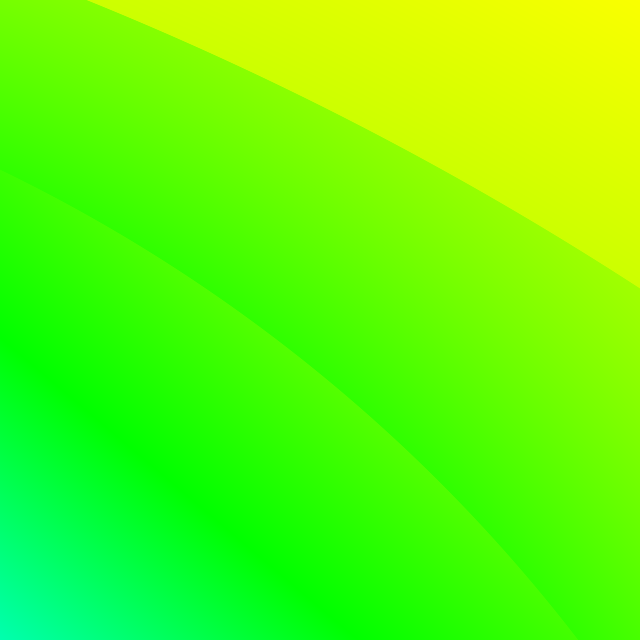
Give the GLSL for this background, as a Shadertoy shader.

```glsl
const vec2 INNER_CENTER = vec2(-1.10, -1.54);
const float INNER_RADIUS = 2.527;
const vec2 OUTER_CENTER = vec2(-1.78, -3.73);
const float OUTER_RADIUS = 5.103;

// Straight line of pure green crossing the lower left
const vec2 GREEN_NORMAL = vec2(0.645, 0.764);
const float GREEN_OFFSET = 0.361;
const float CYAN_SLOPE = 1.9;
const float LIME_SLOPE = 1.18;

// Tint at the inner rim of each band, and its growth outward
const float MIDDLE_START = 0.185;
const float MIDDLE_SLOPE = 1.25;
const float MIDDLE_FALLOFF = 0.5;
const float YELLOW_START = 0.80;
const float YELLOW_SLOPE = 0.47;

float circleDistance(vec2 p, vec2 center, float radius) {
    return length(p - center) - radius;
}

float edgeMask(float dist, float pixel) {
    return smoothstep(-0.5 * pixel, 0.5 * pixel, dist);
}

// Positive tint adds red to green, negative tint adds blue
vec3 tintToColor(float tint) {
    return clamp(vec3(tint, 1.0, -tint), 0.0, 1.0);
}

void mainImage(out vec4 fragColor, in vec2 fragCoord) {
    vec2 uv = fragCoord / iResolution.xy;
    float pixel = 1.0 / min(iResolution.x, iResolution.y);

    float greenDist = dot(uv, GREEN_NORMAL) - GREEN_OFFSET;
    float innerDist = circleDistance(uv, INNER_CENTER, INNER_RADIUS);
    float outerDist = circleDistance(uv, OUTER_CENTER, OUTER_RADIUS);

    // Gradient of each band
    float lowerTint = greenDist * (greenDist < 0.0 ? CYAN_SLOPE : LIME_SLOPE);
    float middleTint = MIDDLE_START
        + innerDist * (MIDDLE_SLOPE - MIDDLE_FALLOFF * innerDist);
    float yellowTint = YELLOW_START + YELLOW_SLOPE * outerDist;

    // Bands stacked from the lower left outward
    vec3 color = tintToColor(lowerTint);
    color = mix(color, tintToColor(middleTint), edgeMask(innerDist, pixel));
    color = mix(color, tintToColor(yellowTint), edgeMask(outerDist, pixel));

    fragColor = vec4(color, 1.0);
}
```
